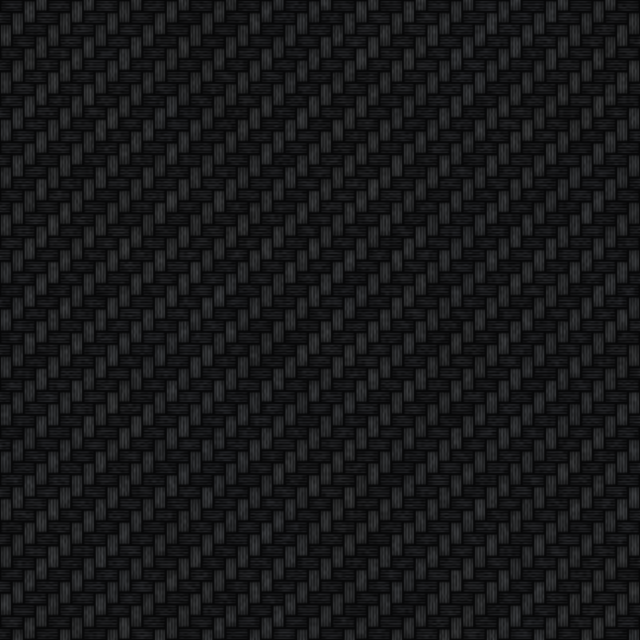
A Shadertoy shader for this texture:

```glsl
const float TOWS = 54.0;          // yarns across and down the canvas
const float TWILL = 4.0;          // yarns in one weave repeat: two over, two under
const float FIBRES = 4.0;         // visible strands in one yarn
const float EDGE_SOFTNESS = 0.14; // dark rounding at yarn sides, in yarn widths
const float END_SOFTNESS = 0.22;  // dark rounding where a yarn dips under
const float END_DIMMING = 0.40;   // loss of light along a float
const float SIDE_DIMMING = 1.30;  // loss of light across a yarn
const float WARP_STREAK = 0.42;   // contrast between strands
const float WEFT_STREAK = 0.70;
const float FLOAT_VARIATION = 0.14;
const float CLOTH_VARIATION = 0.06;
const int SAMPLES = 2;            // supersampling per axis

const vec3 GAP = vec3(0.026, 0.027, 0.030);
const vec3 WEFT = vec3(0.082, 0.084, 0.090);
const vec3 WARP = vec3(0.149, 0.153, 0.158);
const vec3 WARM_TINT = vec3(1.01, 1.00, 0.98);
const vec3 COOL_TINT = vec3(0.99, 1.00, 1.02);

float hash(vec2 p) {
    vec3 q = fract(p.xyx * vec3(0.1031, 0.1030, 0.0973));
    q += dot(q, q.yzx + 33.33);
    return fract((q.x + q.y) * q.z);
}

float noise(vec2 p) {
    vec2 cell = floor(p);
    vec2 f = fract(p);
    f = f * f * (3.0 - 2.0 * f);
    float low = mix(hash(cell), hash(cell + vec2(1, 0)), f.x);
    float high = mix(hash(cell + vec2(0, 1)), hash(cell + vec2(1, 1)), f.x);
    return mix(low, high, f.y);
}

// Rounded outline of one exposed yarn; across is -0.5..0.5, along is -1..1
float yarnMask(float across, float along) {
    float sides = 1.0 - smoothstep(0.5 - EDGE_SOFTNESS, 0.5, abs(across));
    float ends = 1.0 - smoothstep(1.0 - END_SOFTNESS, 1.0, abs(along));
    return sides * ends;
}

// Brightness of the strands and of the crown of the yarn
float yarnLight(float across, float along, vec2 id, float streak) {
    float strand = (across + 0.5) * FIBRES;
    float ridge = cos(6.2832 * (strand - 0.5));
    float grain = noise(vec2(strand * 1.5 + id.x * 17.0, along * 3.0 + id.y * 9.0)) - 0.5;
    float crown = 1.14 - END_DIMMING * along * along - SIDE_DIMMING * across * across;
    float variation = 1.0 + FLOAT_VARIATION * (hash(id) - 0.5);
    return crown * variation * (1.0 + streak * (0.5 * ridge + grain));
}

vec3 weave(vec2 p) {
    vec2 cell = floor(p);
    vec2 across = fract(p) - 0.5;

    // Position along the vertical and horizontal floats of the diagonal twill
    float warpPhase = cell.x - p.y;
    float weftPhase = p.x - cell.y + 1.0;
    float warpAlong = mod(warpPhase, TWILL) - 1.0;
    float weftAlong = mod(weftPhase, TWILL) - 1.0;

    vec2 warpId = vec2(cell.x, floor(warpPhase / TWILL) + 70.0);
    vec2 weftId = vec2(cell.y + 130.0, floor(weftPhase / TWILL) + 30.0);

    if (warpAlong < 1.0) {
        vec3 yarn = WARP * yarnLight(across.x, warpAlong, warpId, WARP_STREAK);
        return mix(GAP, yarn, yarnMask(across.x, warpAlong));
    }
    vec3 yarn = WEFT * yarnLight(across.y, weftAlong, weftId, WEFT_STREAK);
    return mix(GAP, yarn, yarnMask(across.y, weftAlong));
}

void mainImage(out vec4 fragColor, in vec2 fragCoord) {
    // Average several points in the pixel to smooth the edges
    vec3 color = vec3(0.0);
    for (int y = 0; y < SAMPLES; y++) {
        for (int x = 0; x < SAMPLES; x++) {
            vec2 offset = (vec2(x, y) + 0.5) / float(SAMPLES) - 0.5;
            color += weave((fragCoord + offset) / iResolution.y * TOWS);
        }
    }
    color /= float(SAMPLES * SAMPLES);

    // Broad unevenness of sheen and hue over the cloth
    vec2 uv = fragCoord / iResolution.y;
    float sheen = noise(uv * 7.0) + 0.5 * noise(uv * 19.0 + 40.0) - 0.75;
    color *= 1.0 + CLOTH_VARIATION * sheen;
    color *= mix(COOL_TINT, WARM_TINT, noise(uv * 11.0 + 80.0));

    fragColor = vec4(color, 1.0);
}
```
